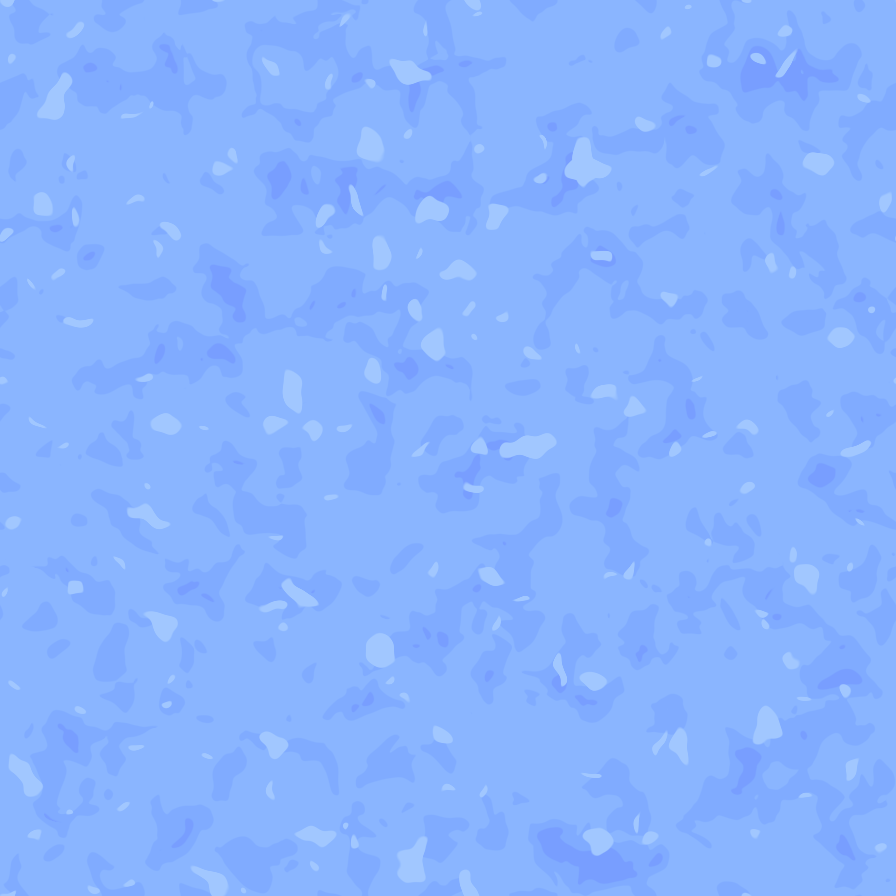
A three.js fragment shader for this texture:

```glsl
varying vec2 vUv;

const float TAU = 6.2831853;
const float EDGE = 0.001; // half width of a smoothed edge, in canvas units

const vec3 BASE_BLUE = vec3(0.54, 0.71, 1.00);
const vec3 DARK_BLUE = vec3(0.50, 0.67, 1.00);
const vec3 CORE_BLUE = vec3(0.47, 0.62, 1.00);
const vec3 FLECK_BLUE = vec3(0.63, 0.78, 1.00);

float hash(vec2 cell, float seed) {
  vec3 p = fract(vec3(cell.xyx + seed * 7.31) * vec3(0.1031, 0.1030, 0.0973));
  p += dot(p, p.yzx + 33.33);
  return fract((p.x + p.y) * p.z);
}

// Slope contribution of one wrapped lattice corner
float corner(vec2 cell, vec2 offset, float count, float seed) {
  float angle = TAU * hash(mod(cell, count), seed);
  return dot(vec2(cos(angle), sin(angle)), offset);
}

// Gradient noise that repeats after count cells
float wrapNoise(vec2 uv, float count, float seed) {
  vec2 p = uv * count + fract(seed * vec2(0.37, 0.73));
  vec2 cell = floor(p);
  vec2 f = p - cell;
  vec2 w = f * f * f * (f * (f * 6.0 - 15.0) + 10.0);
  vec2 right = vec2(1.0, 0.0);
  vec2 up = vec2(0.0, 1.0);
  float low = mix(corner(cell, f, count, seed),
                  corner(cell + right, f - right, count, seed), w.x);
  float high = mix(corner(cell + up, f - up, count, seed),
                   corner(cell + 1.0, f - 1.0, count, seed), w.x);
  return mix(low, high, w.y);
}

vec2 warp(vec2 uv, float count, float amount, float seed) {
  return uv + amount * vec2(wrapNoise(uv, count, seed),
                            wrapNoise(uv, count, seed + 1.0));
}

// Height field whose upper levels form the dark blotches
float blotchField(vec2 uv) {
  vec2 p = warp(uv, 20.0, 0.022, 1.0);
  return 0.50 * wrapNoise(p, 8.0, 3.0)
       + 0.90 * wrapNoise(p, 16.0, 4.0)
       + 0.60 * wrapNoise(p, 32.0, 5.0)
       + 0.22 * wrapNoise(p, 60.0, 6.0);
}

float above(float level, float value, float softness) {
  return smoothstep(level - softness, level + softness, value);
}

// Scattered stretched flecks, one candidate in each wrapped cell
float flecks(vec2 uv, float count, float presence) {
  vec2 p = warp(uv, 40.0, 0.013, 8.0) * count;
  vec2 home = floor(p);
  float softness = EDGE * count;
  float cover = 0.0;
  for (int y = -1; y <= 1; y++) {
    for (int x = -1; x <= 1; x++) {
      vec2 cell = home + vec2(float(x), float(y));
      vec2 id = mod(cell, count);
      vec2 center = cell + vec2(hash(id, 11.0), hash(id, 12.0));
      float angle = TAU * hash(id, 13.0);
      float stretch = 1.0 + 0.7 * hash(id, 14.0);
      float size = hash(id, 15.0);
      float radius = 0.07 + 0.24 * size * size * size;
      vec2 axis = vec2(cos(angle), sin(angle));
      vec2 d = p - center;
      vec2 q = vec2(dot(d, axis) / stretch,
                    dot(d, vec2(-axis.y, axis.x)) * stretch);
      float shape = above(0.0, radius - length(q), softness);
      cover = max(cover, shape * step(hash(id, 16.0), presence));
    }
  }
  return cover;
}

void main() {
  // Blotches, with edge softness taken from the local slope
  float field = blotchField(vUv);
  vec2 slope = vec2(blotchField(vUv + vec2(EDGE, 0.0)),
                    blotchField(vUv + vec2(0.0, EDGE))) - field;
  float softness = max(length(slope), 0.0005);

  vec3 color = mix(BASE_BLUE, DARK_BLUE, above(0.143, field, softness));
  color = mix(color, CORE_BLUE, above(0.52, field, softness));

  // Pale flecks on top
  color = mix(color, FLECK_BLUE, flecks(vUv, 16.0, 0.62));
  gl_FragColor = vec4(color, 1.0);
}
```
